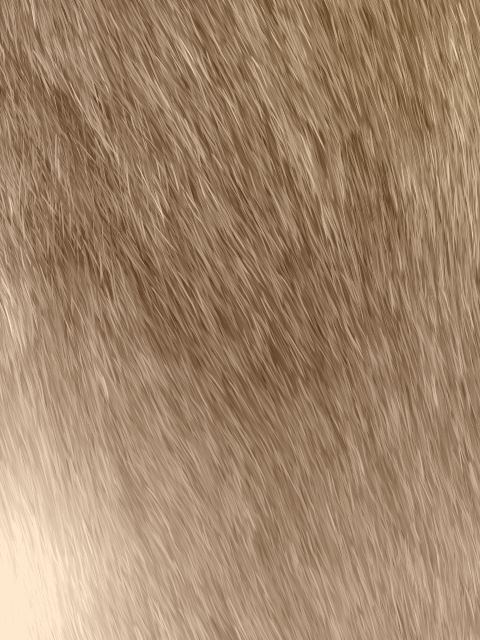
This texture is drawn by a Shadertoy shader. Its source:

```glsl
// Short tan animal fur, combed from upper left to lower right.
// Layers of tapered, slightly curved hairs are scattered on a slanted grid and
// painted from dark undercoat to light tips, tinted by a broad light map.

const vec3 SHADOW_TAN = vec3(0.44, 0.32, 0.22);
const vec3 CREAM = vec3(0.97, 0.88, 0.78);
const int LAYERS = 13;
const float GRID_LEAN = 0.34;               // mean slant from vertical, radians
const vec2 CELL = vec2(0.0145, 0.066);      // across and along the hair
const vec2 HALF_LENGTH = vec2(0.024, 0.058); // shortest and longest
const vec2 HALF_WIDTH = vec2(0.0007, 0.0019);
const float OPACITY = 0.92;
const float HAIR_CONTRAST = 0.48;
const float CLUMP_CONTRAST = 0.42;
const float STRAY_GLINT = 0.16;

float hash(vec2 p) {
    return fract(sin(dot(p, vec2(127.1, 311.7))) * 43758.5453);
}

float noise(vec2 p) {
    vec2 i = floor(p), f = fract(p);
    f = f * f * (3.0 - 2.0 * f);
    return mix(mix(hash(i), hash(i + vec2(1, 0)), f.x),
               mix(hash(i + vec2(0, 1)), hash(i + vec2(1, 1)), f.x), f.y);
}

float blob(vec2 p, vec2 centre, vec2 size) {
    vec2 q = (p - centre) / size;
    return exp(-dot(q, q));
}

// Pale glow at the lower left, reaching up the left edge
float glow(vec2 p) {
    return exp(-pow(max(p.x, 0.0) / 0.27, 2.0)) * smoothstep(0.92, 0.08, p.y);
}

// Broad light and shade over the coat
float lightMap(vec2 p) {
    float t = 0.30 + 0.70 * glow(p) + 0.17 * smoothstep(0.48, 0.0, p.y);
    t += 0.16 * blob(p, vec2(0.0, 0.72), vec2(0.10, 0.18));
    t -= 0.17 * blob(p, vec2(0.24, 0.77), vec2(0.18, 0.13));
    t -= 0.10 * blob(p, vec2(0.55, 0.62), vec2(0.30, 0.20));
    t += 0.08 * smoothstep(0.75, 1.0, p.x);
    return t + 0.12 * (noise(p * 5.0) - 0.5);
}

// Ruffled, tangled area at the upper left
float ruffle(vec2 p) {
    return blob(p, vec2(0.12, 1.0), vec2(0.28, 0.25));
}

// Combing direction as a slant from vertical
float leanAt(vec2 p) {
    float lean = 0.45 - 0.28 * smoothstep(0.45, 1.0, p.x);
    lean -= 0.16 * smoothstep(0.35, 0.0, p.x);
    return lean + 0.24 * (noise(p * 6.0 + 3.0) - 0.5);
}

mat2 turn(float a) {
    return mat2(cos(a), sin(a), -sin(a), cos(a));
}

// Light and dark locks stretched along the combing direction
float clumps(vec2 q) {
    return 0.45 * noise(q * vec2(36.0, 8.0)) + 0.55 * noise(q * vec2(95.0, 20.0) + 9.0) - 0.5;
}

// Contrast grows towards the longer coat at the top
float contrastAt(vec2 p) {
    return mix(0.75, 1.20, smoothstep(0.2, 1.0, p.y)) * (1.0 - 0.45 * glow(p));
}

// Paints one hair over the tone below it
float paintHair(float tone, vec2 q, vec2 id, float layer, float pixel) {
    vec2 seed = id + layer * vec2(17.3, 41.9);
    float h1 = hash(seed), h2 = hash(seed + 5.7), h3 = hash(seed + 11.3);
    float h4 = hash(seed + 23.1);
    vec2 middle = (id + vec2(h1, h2)) * CELL;
    vec2 place = turn(GRID_LEAN) * middle;

    // Local frame: x across, y along, tip downwards
    float mess = mix(0.24, 0.75, ruffle(place));
    float lean = leanAt(place) + mess * (h3 - 0.5);
    vec2 d = turn(GRID_LEAN - lean) * (q - middle);
    float len = mix(HALF_LENGTH.x, HALF_LENGTH.y, h4);
    float s = d.y / len;
    if (abs(s) > 1.0) return tone;
    d.x += (h2 - 0.5) * 0.007 * s * s;

    float taper = smoothstep(-1.0, -0.3, s) * smoothstep(1.0, 0.6, s);
    float width = mix(HALF_WIDTH.x, HALF_WIDTH.y, fract(h1 * 7.0 + h3));
    float soft = max(pixel, 0.0014);
    float cover = clamp((width - abs(d.x)) / soft + 0.5, 0.0, 1.0);

    float depth = mix(-0.16, 0.07, layer / float(LAYERS - 1));
    float shade = HAIR_CONTRAST * (fract(h4 * 13.0 + h1) - 0.5) + depth - 0.06 * s;
    shade += CLUMP_CONTRAST * clumps(middle) + STRAY_GLINT * step(0.93, fract(h3 * 9.0 + h2));
    return mix(tone, lightMap(place) + contrastAt(place) * shade, cover * taper * OPACITY);
}

void mainImage(out vec4 fragColor, in vec2 fragCoord) {
    vec2 p = fragCoord / iResolution.x;
    float pixel = 1.0 / iResolution.x;
    vec2 q = p * turn(GRID_LEAN);

    // Undercoat
    float tone = lightMap(p) + contrastAt(p) * (CLUMP_CONTRAST * clumps(q) - 0.20);

    // Hairs, back to front
    for (int k = 0; k < LAYERS; k++) {
        float layer = float(k);
        vec2 cell = floor(q / CELL + hash(vec2(layer, 2.0)));
        vec2 shift = CELL * hash(vec2(layer, 2.0));
        for (int j = -1; j <= 1; j++)
            for (int i = -2; i <= 2; i++)
                tone = paintHair(tone, q + shift, cell + vec2(i, j), layer, pixel);
    }

    vec3 colour = mix(SHADOW_TAN, CREAM, clamp(tone + 0.02, -0.25, 1.05));
    colour.b -= 0.03 * smoothstep(0.6, 1.3, p.y) * smoothstep(0.2, 0.9, p.x);
    fragColor = vec4(clamp(colour, 0.0, 1.0), 1.0);
}
```
